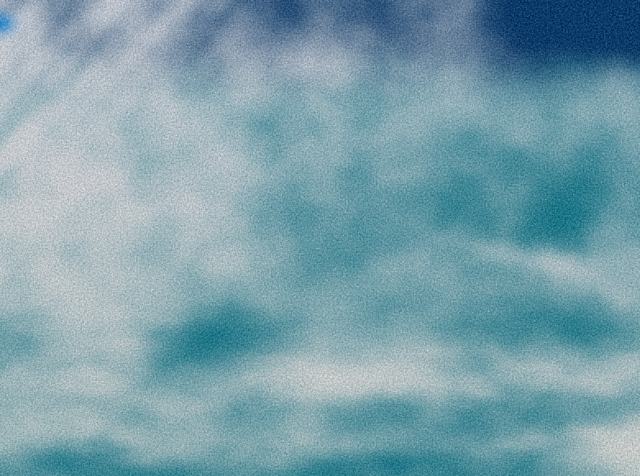
A Shadertoy shader for this texture:

```glsl
// Soft, grainy sea foam drifting over teal water, with deep blue along the top.

vec2 hashGradient(vec2 cell) {
    vec3 h = fract(cell.xyx * vec3(0.1031, 0.1030, 0.0973));
    h += dot(h, h.yzx + 33.33);
    return 2.0 * fract((h.xx + h.yz) * h.zy) - 1.0;
}

float gradientNoise(vec2 p) {
    vec2 i = floor(p), f = p - i;
    vec2 w = f * f * f * (f * (f * 6.0 - 15.0) + 10.0);
    float a = dot(hashGradient(i), f);
    float b = dot(hashGradient(i + vec2(1, 0)), f - vec2(1, 0));
    float c = dot(hashGradient(i + vec2(0, 1)), f - vec2(0, 1));
    float d = dot(hashGradient(i + vec2(1, 1)), f - vec2(1, 1));
    return mix(mix(a, b, w.x), mix(c, d, w.x), w.y);
}

float fbm(vec2 p) {
    float sum = 0.0, gain = 1.0;
    for (int octave = 0; octave < 4; octave++) {
        sum += gain * gradientNoise(p);
        p = mat2(1.6, 1.1, -1.1, 1.6) * p + 7.3;
        gain *= 0.48;
    }
    return sum;
}

// Soft elliptical patch, 1 at its centre
float patchAt(vec2 q, vec2 centre, vec2 radius) {
    vec2 d = (q - centre) / radius;
    return exp(-dot(d, d));
}

float foamCover(vec2 q, vec2 p) {
    float foam = 0.66;

    // Pale bank on the left, open water right of the middle
    foam += 0.20 * patchAt(q, vec2(0.10, 0.52), vec2(0.24, 0.30));
    foam -= 0.56 * patchAt(q, vec2(0.87, 0.57), vec2(0.17, 0.14));
    foam -= 0.27 * patchAt(q, vec2(0.54, 0.52), vec2(0.18, 0.16));
    foam -= 0.50 * patchAt(q, vec2(0.33, 0.28), vec2(0.13, 0.08));
    foam -= 0.30 * patchAt(q, vec2(0.00, 0.27), vec2(0.06, 0.09));

    // Flat bands of water and froth toward the bottom
    foam -= 0.48 * patchAt(q, vec2(0.86, 0.32), vec2(0.20, 0.065));
    foam += 0.22 * patchAt(q, vec2(0.57, 0.20), vec2(0.20, 0.06));
    foam -= 0.42 * patchAt(q, vec2(0.74, 0.12), vec2(0.33, 0.055));
    foam -= 0.40 * smoothstep(0.09, 0.0, q.y);
    foam += 0.55 * patchAt(q, vec2(1.0, 0.02), vec2(0.12, 0.09));

    // Sloping crest
    vec2 crest = q + vec2(0.0, 0.42 * (q.x - 0.84));
    foam += 0.34 * patchAt(crest, vec2(0.84, 0.445), vec2(0.14, 0.028));

    // Billows, flatter toward the bottom
    float flatness = 1.0 - smoothstep(0.2, 0.55, q.y);
    float round_ = fbm(p * vec2(6.0, 6.5) + 3.7);
    float flat_ = fbm(p * vec2(5.0, 10.0) + 11.2);
    foam += 0.38 * mix(round_, flat_, flatness);

    // Diagonal spray in the upper left
    float spray = smoothstep(0.30, 0.62, p.y - p.x);
    float bend = p.x - p.y + 0.25 * p.x * p.x;
    float streaks = gradientNoise(vec2(bend * 15.0, (p.x + p.y) * 2.0));
    return foam + spray * (0.08 + 0.40 * streaks);
}

void mainImage(out vec4 fragColor, in vec2 fragCoord) {
    vec2 uv = fragCoord / iResolution.xy;
    vec2 p = fragCoord / iResolution.y;

    // Ragged outlines for the large patches
    vec2 warp = vec2(fbm(p * 5.0 + 21.0), fbm(p * 5.0 + 47.0));
    vec2 q = uv + warp * vec2(0.045, 0.035);

    // Deep blue corner and a fainter shadow at the top
    float corner = patchAt(q, vec2(0.97, 1.0), vec2(0.25, 0.15));
    float shadow = patchAt(q, vec2(0.42, 0.98), vec2(0.17, 0.09));
    float foam = foamCover(q, p) - 1.1 * corner - 0.38 * shadow;
    foam = smoothstep(-0.12, 1.08, foam);

    vec3 teal = vec3(0.09, 0.45, 0.52);
    vec3 navy = vec3(0.05, 0.23, 0.41);
    vec3 water = mix(teal, navy, smoothstep(0.76, 0.92, q.y));
    vec3 froth = mix(vec3(0.80, 0.80, 0.79), vec3(0.76, 0.78, 0.81), uv.y);
    vec3 color = mix(water, froth, foam);

    // Blue glint at the left edge
    float glint = patchAt(uv, vec2(0.0, 0.95), vec2(0.022, 0.022));
    color = mix(color, vec3(0.10, 0.50, 0.80), 0.85 * glint);

    // Fine film grain
    float grain = gradientNoise(p * 290.0);
    grain += 0.7 * gradientNoise(mat2(0.8, 0.6, -0.6, 0.8) * p * 210.0 + 90.0);
    color += 0.16 * grain;

    fragColor = vec4(clamp(color, 0.0, 1.0), 1.0);
}
```
